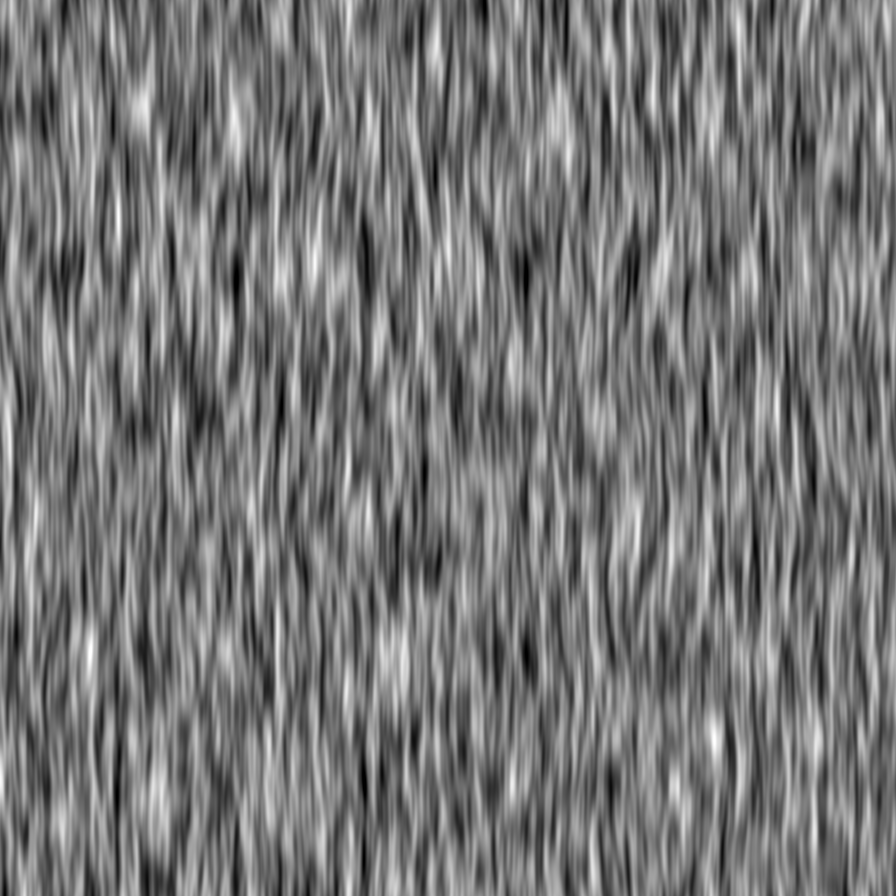
Write a Shadertoy shader that draws this texture.

```glsl
// Random unit gradient for a lattice corner
vec2 cornerGradient(ivec2 cell) {
    uint h = uint(cell.x) * 1597334677u ^ uint(cell.y) * 3812015801u;
    h = (h ^ (h >> 16)) * 2146121005u;
    h = (h ^ (h >> 15)) * 2221713035u;
    h ^= h >> 16;
    float angle = 6.28319 * float(h & 65535u) / 65536.0;
    return vec2(cos(angle), sin(angle));
}

float gradientNoise(vec2 p) {
    ivec2 cell = ivec2(floor(p));
    vec2 f = fract(p);
    vec2 blend = f * f * f * (f * (f * 6.0 - 15.0) + 10.0);
    float a = dot(cornerGradient(cell), f);
    float b = dot(cornerGradient(cell + ivec2(1, 0)), f - vec2(1, 0));
    float c = dot(cornerGradient(cell + ivec2(0, 1)), f - vec2(0, 1));
    float d = dot(cornerGradient(cell + ivec2(1, 1)), f - vec2(1, 1));
    return mix(mix(a, b, blend.x), mix(c, d, blend.x), blend.y);
}

// Layers of noise stretched along the vertical
float fibers(vec2 uv) {
    vec2 frequency = vec2(62.0, 6.8);
    float weight = 0.85;
    float sum = 0.0;
    for (int i = 0; i < 3; i++) {
        vec2 offset = vec2(37.3, 71.7) * float(i + 1);
        sum += weight * gradientNoise(uv * frequency + offset);
        frequency *= 1.7;
        weight *= 0.85;
    }
    return sum;
}

void mainImage(out vec4 fragColor, in vec2 fragCoord) {
    vec2 uv = fragCoord / iResolution.y;

    // Slight sideways drift tilts the streaks
    uv.x += 0.008 * gradientNoise(uv * vec2(9.0, 5.0) + 13.4);

    float gray = 0.465 + 0.54 * fibers(uv);
    fragColor = vec4(vec3(clamp(gray, 0.0, 1.0)), 1.0);
}
```
